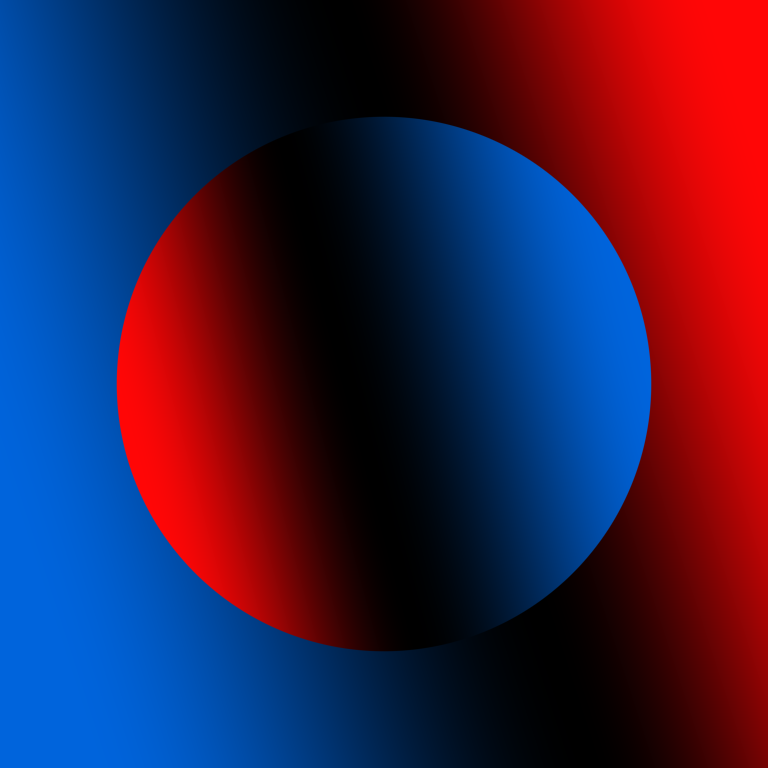
Reproduce this background procedurally as a Shadertoy shader.

```glsl
// A disc on a field, both filled with tilted blue-black-red gradients.
// Each gradient fades smoothly to black along a slanted line; the disc
// reverses the colour order, and its rim is antialiased by distance.

const vec3 BLUE = vec3(0.0, 0.392, 0.863);
const vec3 RED = vec3(1.0, 0.025, 0.025);
const float DISC_RADIUS = 0.348;

// Signed distance to a circle centred on the origin.
float circleDistance(vec2 p, float radius) {
    return length(p) - radius;
}

// Position of p along an axis tilted by the given angle in degrees.
float alongAxis(vec2 p, float degreesTilt) {
    float angle = radians(degreesTilt);
    return dot(p, vec2(cos(angle), sin(angle)));
}

// Low colour up to lowEnd, black at middle, high colour from highEnd on.
vec3 splitGradient(float t, float lowEnd, float middle, float highEnd,
                   vec3 lowColor, vec3 highColor) {
    float low = smoothstep(0.0, 1.0, (middle - t) / (middle - lowEnd));
    float high = smoothstep(0.0, 1.0, (t - middle) / (highEnd - middle));
    return lowColor * low + highColor * high;
}

void mainImage(out vec4 fragColor, in vec2 fragCoord) {
    // Centred coordinates, one unit per canvas height
    float pixel = 1.0 / iResolution.y;
    vec2 p = (fragCoord - 0.5 * iResolution.xy) * pixel;

    // Background and disc fills
    vec3 field = splitGradient(alongAxis(p, 18.0), -0.52, 0.103, 0.56, BLUE, RED);
    vec3 disc = splitGradient(alongAxis(p, 15.0), -0.34, -0.045, 0.345, RED, BLUE);

    // Smooth rim
    float rim = circleDistance(p, DISC_RADIUS);
    float coverage = 1.0 - smoothstep(-0.75 * pixel, 0.75 * pixel, rim);
    fragColor = vec4(mix(field, disc, coverage), 1.0);
}
```
